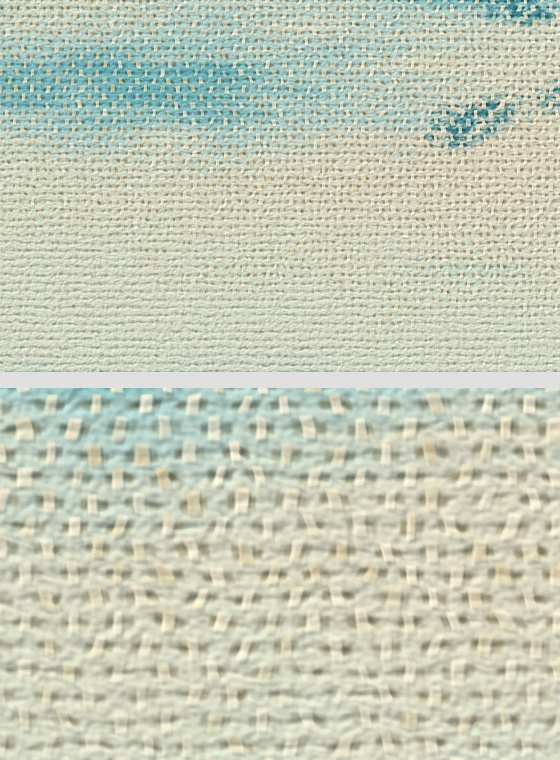
Top, the full canvas; bottom, a detail of the centre.
Reproduce this texture procedurally as a Shadertoy shader.

```glsl
// Coarse painted canvas: rough weft ridges crossed by staggered warp stitches,
// lit from above by comparing two samples of a height field.
// Streaky washes of blue over cream cover the weave unevenly.

const float PI = 3.14159265;
const float ROWS = 46.0;

float hash(vec2 p) {
    vec3 h = fract(vec3(p.xyx) * 0.1031);
    h += dot(h, h.yzx + 33.33);
    return fract((h.x + h.y) * h.z);
}

float cornerSlope(vec2 cell, vec2 offset) {
    float angle = 2.0 * PI * hash(cell);
    return dot(vec2(cos(angle), sin(angle)), offset);
}

// Gradient noise, roughly -0.7 to 0.7
float noise(vec2 p) {
    vec2 i = floor(p), f = p - i;
    vec2 w = f * f * f * (f * (f * 6.0 - 15.0) + 10.0);
    vec2 e = vec2(1.0, 0.0);
    float low = mix(cornerSlope(i, f), cornerSlope(i + e, f - e), w.x);
    float high = mix(cornerSlope(i + e.yx, f - e.yx),
                     cornerSlope(i + 1.0, f - 1.0), w.x);
    return mix(low, high, w.y);
}

float fbm(vec2 p) {
    float sum = 0.0, gain = 1.0;
    for (int i = 0; i < 4; i++) {
        sum += gain * noise(p);
        p = p * 2.03 + 17.3;
        gain *= 0.5;
    }
    return sum;
}

float blob(vec2 p, vec2 centre, vec2 radius) {
    vec2 d = (p - centre) / radius;
    return exp(-dot(d, d));
}

// Bend the threads so that rows and columns wander
vec2 wander(vec2 q) {
    float across = 0.45 * noise(q * vec2(0.3, 0.2)) + 0.2 * noise(q * 0.8 + 21.0);
    float up = 0.3 * noise(q * vec2(0.2, 0.4) + 7.0) + 0.2 * noise(q * vec2(0.8, 0.6) + 53.0);
    return q + vec2(across, up);
}

// Stitch cell around a gap between rows: xy offset from its centre, z random
vec3 stitchCell(vec2 t) {
    float row = floor(t.y + 0.5);
    float u = 0.5 * (t.x + row);
    float rnd = hash(vec2(floor(u), row));
    float y = t.y - row;
    float x = 2.0 * fract(u) - 1.0 + (rnd - 0.5) * (0.35 + 0.6 * y);
    return vec3(x, y, rnd);
}

// Light warp stitch that bridges the gap
float stitchMask(vec3 cell) {
    float width = 0.10 + 0.10 * fract(cell.z * 7.0);
    float span = 1.0 - smoothstep(0.34, 0.50, abs(cell.y));
    return span * (1.0 - smoothstep(width, width + 0.14, abs(cell.x)));
}

// Dark hollows on both sides of a stitch
float hollowMask(vec3 cell) {
    float side = abs(abs(cell.x - 0.04) - 0.42);
    return (1.0 - smoothstep(0.08, 0.34, abs(cell.y + 0.04)))
         * (1.0 - smoothstep(0.08, 0.28, side));
}

// Weft ridges, raised stitches, fibres and lumps of paint
float surface(vec2 q, float bare) {
    vec2 t = wander(q);
    vec3 cell = stitchCell(t);
    float ridge = abs(sin(PI * t.y));
    float depth = 0.62 + 0.7 * noise(q * vec2(0.6, 0.9) + 11.0);
    depth *= 0.70 + 0.45 * cos(PI * clamp(cell.x, -1.0, 1.0));
    depth = clamp(depth + 0.18, 0.1, 1.0);
    vec2 slant = vec2(t.x + 0.6 * t.y, t.y - 0.25 * t.x);
    float fibre = 0.5 * (0.3 - abs(noise(slant * vec2(1.1, 2.4) + 31.0)));
    float lumps = 0.45 * noise(q * vec2(1.5, 1.9) + 71.0) + 0.42 * noise(q * vec2(2.9, 3.5));
    float raised = (0.15 + 0.5 * bare) * stitchMask(cell);
    return 1.0 - depth * (1.0 - ridge) + fibre + lumps + raised;
}

// Pigment: cream ground, then pale, middle and deep blue
vec3 paint(vec2 uv, float hollow) {
    vec3 paleCream = vec3(0.80, 0.825, 0.745);
    vec3 warmCream = vec3(0.83, 0.805, 0.72);
    vec3 paleBlue = vec3(0.67, 0.785, 0.76);
    vec3 midBlue = vec3(0.39, 0.665, 0.69);
    vec3 deepTeal = vec3(0.12, 0.45, 0.52);

    float streak = fbm(uv * vec2(4.0, 20.0));
    float patchy = fbm(uv * vec2(9.0, 7.0) + 40.0);
    float warm = blob(uv, vec2(0.80, 0.58), vec2(0.48, 0.26)) + 0.4 * patchy;
    vec3 colour = mix(paleCream, warmCream, clamp(warm, 0.0, 1.0));

    float wash = 0.62 * blob(uv, vec2(0.17, 0.76), vec2(0.36, 0.11))
               + 0.62 * blob(uv, vec2(0.22, 0.82), vec2(0.60, 0.23))
               + 0.90 * blob(uv, vec2(0.84, 1.02), vec2(0.28, 0.07))
               + 0.22 * blob(uv, vec2(0.55, 0.70), vec2(0.25, 0.14))
               + 0.28 * blob(uv, vec2(0.82, 0.27), vec2(0.12, 0.05))
               + 0.28 * blob(uv, vec2(0.30, 0.00), vec2(0.5, 0.06));
    wash += 0.40 * streak * smoothstep(0.0, 0.45, wash) + 0.15 * patchy + 0.2 * (hollow - 0.3);
    colour = mix(colour, paleBlue, smoothstep(0.02, 0.68, wash));
    colour = mix(colour, midBlue, smoothstep(0.60, 1.25, wash));

    float dab = blob(uv, vec2(0.81, 0.65), vec2(0.06, 0.065))
              + 0.8 * blob(uv, vec2(0.89, 0.70), vec2(0.06, 0.06))
              + 0.9 * blob(uv, vec2(1.0, 0.74), vec2(0.045, 0.06))
              + blob(uv, vec2(0.94, 0.97), vec2(0.09, 0.05))
              + 0.7 * blob(uv, vec2(0.74, 1.01), vec2(0.12, 0.025));
    dab *= 0.6 + 0.8 * fbm(uv * vec2(45.0, 32.0)) + 0.8 * hollow;
    return mix(colour, deepTeal, 0.85 * smoothstep(0.2, 1.0, dab));
}

void mainImage(out vec4 fragColor, in vec2 fragCoord) {
    vec2 uv = fragCoord / iResolution.xy;
    vec2 q = ROWS * fragCoord / iResolution.y;

    // Thin paint leaves the stitches bare above and to the right
    float thin = uv.y + 0.35 * uv.x - 0.56 + 0.35 * fbm(uv * vec2(5.0, 6.0) + 9.0);
    float bare = mix(0.22, 1.0, smoothstep(-0.28, 0.18, thin));
    bare *= clamp(0.9 + 0.7 * noise(q * 0.5 + 90.0), 0.4, 1.0);

    // Relief and light
    float height = surface(q, bare);
    float slope = height - surface(q + vec2(-0.12, 0.18), bare);
    float hollow = clamp(1.0 - height, 0.0, 1.0);
    vec3 colour = paint(uv, hollow);
    colour *= 1.035 + 0.20 * clamp(slope, -0.8, 0.6) - 0.17 * hollow;

    // Stitches and the shaded holes beside them
    vec3 cell = stitchCell(wander(q));
    float stitch = stitchMask(cell);
    colour *= 1.0 - bare * hollowMask(cell) * vec3(0.19, 0.23, 0.30);
    vec3 stitchColour = mix(vec3(0.80, 0.74, 0.59), vec3(0.90, 0.87, 0.775),
                            smoothstep(-0.4, 0.4, noise(q * 0.45 + 60.0) + 0.5 * uv.x - 0.1));
    colour = mix(colour, stitchColour * (1.0 + 0.15 * slope), 0.85 * bare * stitch);
    float pit = (1.0 - smoothstep(0.06, 0.24, length(cell.xy - vec2(0.36, -0.05))))
              * smoothstep(0.82, 0.96, cell.z);
    colour = mix(colour, vec3(0.36, 0.33, 0.22), pit * mix(0.2, 0.6, bare));

    fragColor = vec4(clamp(colour, 0.0, 1.0), 1.0);
}
```
